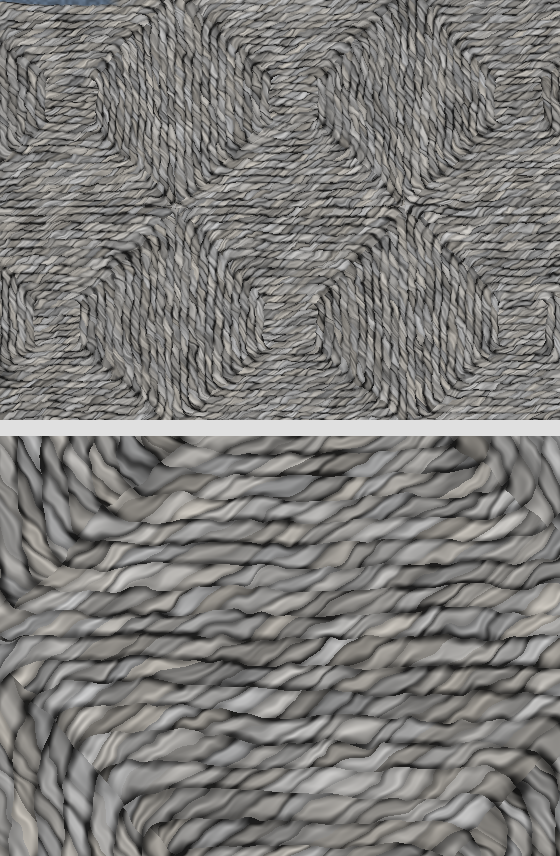
Top, the full canvas; bottom, a detail of the centre.
This texture is drawn by a WebGL 1 fragment shader. Its source:

```glsl
precision highp float;
// Woven seagrass matting: tiles of concentric square rings of twisted rope.
// Each pixel finds its tile, then its ring and the direction of the rope,
// and the rope is shaded as slanted strands with fibres and dark gaps.

uniform vec2 u_resolution;

const vec2 TILE = vec2(0.554, 0.52);      // tile size, canvas height = 1
const vec2 TILE_CORNER = vec2(0.413, 0.507);
const float RINGS = 14.0;                 // ropes from tile centre to edge
const float CORE_RINGS = 3.0;             // size of the flat centre block
const float PITCH = 0.0192;               // rope thickness
const vec3 STRAW = vec3(1.0, 0.988, 0.968);
const vec3 FLOOR_BLUE = vec3(0.34, 0.40, 0.47);

float hash(vec2 p) {
  return fract(sin(dot(p, vec2(127.1, 311.7))) * 43758.5453);
}

float noise(vec2 p) {
  vec2 i = floor(p);
  vec2 f = fract(p);
  f = f * f * (3.0 - 2.0 * f);
  float low = mix(hash(i), hash(i + vec2(1.0, 0.0)), f.x);
  float high = mix(hash(i + vec2(0.0, 1.0)), hash(i + vec2(1.0, 1.0)), f.x);
  return mix(low, high, f.y);
}

vec2 warp(vec2 p, float scale, float amount) {
  vec2 n = vec2(noise(p * scale), noise(p * scale + 37.0));
  return (n - 0.5) * amount;
}

// Square ring distance whose corners are rounder near the centre.
float ringDistance(vec2 a) {
  float major = max(max(a.x, a.y), 0.0001);
  float power = mix(3.0, 18.0, clamp(major, 0.0, 1.0));
  return major * pow(1.0 + pow(min(a.x, a.y) / major, power), 1.0 / power);
}

// Twisted rope: along and across in rope widths, wear deepens the gaps.
vec3 ropeColor(float along, float across, float seed, float wear) {
  float twist = along * 0.8 - across * 1.2 + hash(vec2(seed, 3.0));
  twist += 0.8 * noise(vec2(along * 0.7, seed));
  float strand = floor(twist);
  float strandEdge = smoothstep(0.2, 0.5, abs(fract(twist) - 0.5));
  float ropeEdge = smoothstep(0.2, 0.5, abs(across));

  float tint = hash(vec2(strand, seed));
  float fibre = noise(vec2(twist * 4.0, along * 0.8 + seed));
  float gap = smoothstep(0.35, 0.9, noise(vec2(along * 0.6, seed * 1.7)) + wear);
  float crease = hash(vec2(strand + 0.5, seed + 4.0));

  float light = 0.605 + 0.19 * (tint - 0.5) + 0.23 * (fibre - 0.5);
  light -= strandEdge * (0.07 + 0.2 * crease);
  light -= ropeEdge * (0.12 + 0.3 * gap);
  float warmth = hash(vec2(seed, strand + 9.0)) - 0.5;
  return max(light, 0.11) * (STRAW + vec3(0.03, 0.0, -0.05) * warmth);
}

void main() {
  vec2 uv = gl_FragCoord.xy / u_resolution.y;
  vec2 p = uv + warp(uv, 9.0, 0.014) + warp(uv, 34.0, 0.007);
  p += warp(uv, 95.0, 0.004);

  // Tile coordinates from -1 to 1; the centres drift from row to row
  vec2 grid = (p - TILE_CORNER) / TILE;
  vec2 tile = floor(grid);
  vec2 q = fract(grid) * 2.0 - 1.0;
  vec2 shift = vec2((0.06 - 0.085 * tile.x) * (1.0 + tile.y), 0.06 * tile.y - 0.02);
  vec2 fromCentre = q - shift;
  q = fromCentre / (1.0 - shift * sign(fromCentre));

  // Ring index, rope direction and position within the rope
  vec2 a = abs(q);
  float ring = ringDistance(a) * RINGS;
  bool core = ring < CORE_RINGS;
  float corner = a.x - a.y;
  corner += 0.07 * (hash(vec2(floor(ring), dot(sign(q), vec2(1.0, 3.0)))) - 0.5);
  bool upright = corner > 0.0 && !core;
  float facing = upright ? -sign(q.x) : sign(q.y);
  if (core) {
    ring = q.y * RINGS;
    facing = 1.0;
  }
  float along = (upright ? p.y : p.x) / PITCH;
  float across = (fract(ring) - 0.5) * facing;
  float side = facing + (upright ? 5.0 : 0.0) + (core ? 11.0 : 0.0);
  float seed = floor(ring) * 1.37 + 50.0 * hash(tile + side * 0.31);

  // Loose ropes along the horizontal seams and dark notches on the diagonals
  float seam = upright ? 0.0 : smoothstep(0.84, 1.0, a.y);
  float loose = seam * smoothstep(0.45, 0.85, noise(uv * vec2(7.0, 24.0)));
  float diagonal = 1.0 - smoothstep(0.0, 0.09, abs(corner));
  diagonal *= core ? 0.0 : 1.0 - smoothstep(0.85, 1.0, a.y);
  vec3 color = ropeColor(along, across, seed, 0.4 * loose + 0.35 * diagonal);

  // Broad shading: darker upright ropes, stained patches
  color *= 1.0 - 0.3 * diagonal * smoothstep(0.4, 0.8, noise(p * 55.0));
  color *= upright ? 0.98 : 1.02;
  color *= 0.97 + 0.06 * noise(uv * 4.0);

  // Bare floor showing past the mat at the upper left edge
  float bare = smoothstep(0.988, 0.993, p.y) * (1.0 - smoothstep(0.25, 0.29, uv.x));
  color = mix(color, FLOOR_BLUE * (0.8 + 0.4 * noise(uv * 120.0)), bare);
  gl_FragColor = vec4(color, 1.0);
}
```
